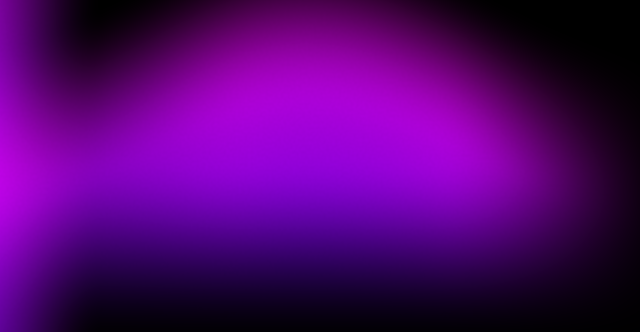
Give the GLSL for this background, as a WebGL 2 fragment shader.

```glsl
#version 300 es
precision highp float;
// Soft violet glow on black: a broad arched band of light with a second
// glow along the left side. The band is a product of smooth edge ramps, its
// hue slides from magenta above to indigo below, and a faint grain lies on top.

uniform vec2 u_resolution;
out vec4 fragColor;

const float GREEN_TRACE = 0.01;

// Bell curve of height one around a centre.
float bell(float x, float centre, float width) {
    float d = (x - centre) / width;
    return exp(-d * d);
}

// Pseudo-random gradient direction for a lattice cell.
vec2 cellGradient(vec2 cell) {
    float angle = 6.2832 * fract(sin(dot(cell, vec2(127.1, 311.7))) * 4375.85);
    return vec2(cos(angle), sin(angle));
}

// Gradient noise, roughly -0.7 to 0.7.
float gradientNoise(vec2 p) {
    vec2 cell = floor(p);
    vec2 f = p - cell;
    vec2 s = f * f * (3.0 - 2.0 * f);
    vec2 e = vec2(1.0, 0.0);
    float a = dot(cellGradient(cell), f);
    float b = dot(cellGradient(cell + e.xy), f - e.xy);
    float c = dot(cellGradient(cell + e.yx), f - e.yx);
    float d = dot(cellGradient(cell + e.xx), f - e.xx);
    return mix(mix(a, b, s.x), mix(c, d, s.x), s.y);
}

// Violet of a given brightness; warmth is the ratio of red to blue.
vec3 violet(float brightness, float warmth) {
    return brightness * vec3(warmth, GREEN_TRACE, 1.0);
}

// Height of the upper rim, a low arch across the canvas.
float archRim(float x) {
    return 0.53 + 0.41 * bell(x, 0.48, 0.36);
}

// Wide band: soft arched top, soft floor and a fade to the right.
vec3 arcBand(vec2 uv, float rim, float softness) {
    float top = 1.0 - smoothstep(rim - softness, rim + softness, uv.y);
    float floorRamp = smoothstep(-0.05, 0.52, uv.y);
    float rightFade = 1.0 - smoothstep(0.68, 1.08, uv.x);
    float body = smoothstep(0.13, 0.4, uv.x);
    float brightness = mix(0.76, 0.85, body) * top * floorRamp * rightFade;
    float warmth = 0.94 - 0.6 * (rim - uv.y) - 0.1 * (1.0 - body);
    return violet(brightness, clamp(warmth, 0.45, 1.0));
}

// Upright glow hugging the left side, strongest near mid height.
vec3 sideGlow(vec2 uv) {
    float reach = 1.0 - smoothstep(-0.06, 0.16, uv.x);
    float swell = mix(0.78, 1.0, bell(uv.y, 0.55, 0.35));
    return violet(0.9 * reach * swell, mix(0.62, 0.78, uv.y));
}

// Screen blend keeps overlapping light from clipping.
vec3 screenBlend(vec3 a, vec3 b) {
    return a + b - a * b;
}

void main() {
    vec2 uv = gl_FragCoord.xy / u_resolution;
    vec2 p = gl_FragCoord.xy / u_resolution.y;
    vec3 band = arcBand(uv, archRim(uv.x), 0.27);
    vec3 color = screenBlend(band, sideGlow(uv));
    float grain = 1.0 + 0.015 * gradientNoise(p * 110.0);
    fragColor = vec4(color * grain, 1.0);
}
```
